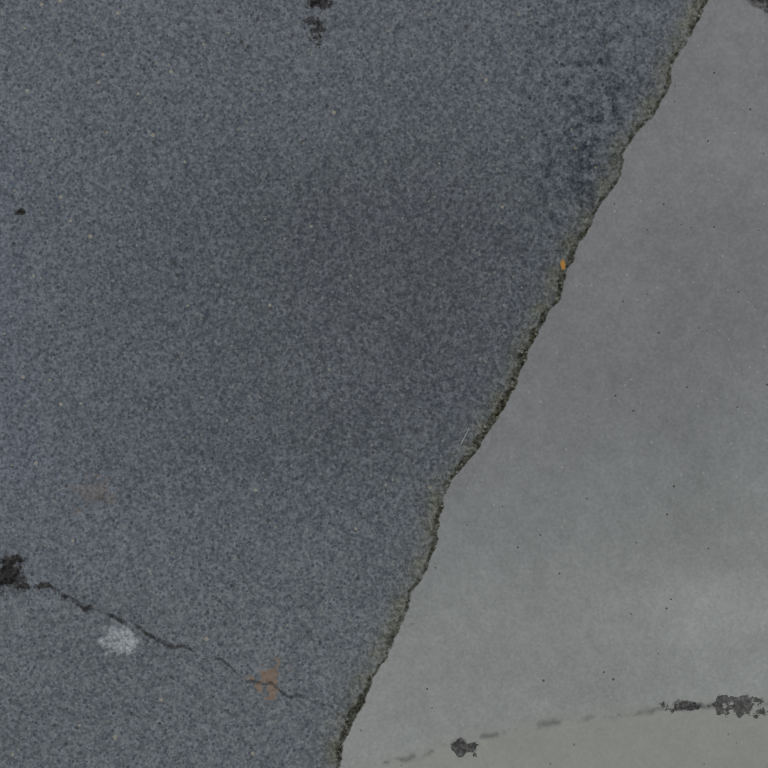
Write a Shadertoy shader that draws this texture.

```glsl
#define GRAIN_SCALE 270.0
#define GRAIN_AMOUNT .19
#define PIT_DENSITY .24
#define SEAM_WIDTH .0075
#define SEAM_ROUGHNESS .022
#define BRANCH_WIDTH .0026
#define ASPHALT_BLUE vec3(.348, .370, .402)
#define ASPHALT_DARK vec3(.302, .317, .331)
#define SLAB_GREY vec3(.427, .435, .440)
#define SLAB_PALE vec3(.512, .526, .517)
#define SOIL vec3(.185, .185, .155)
#define RUST vec3(.46, .37, .30)

float hash(vec2 p) {
    vec3 q = fract(p.xyx * .1031);
    q += dot(q, q.yzx + 33.33);
    return fract((q.x + q.y) * q.z);
}

float noise(vec2 p) {
    vec2 i = floor(p), f = fract(p), e = vec2(1, 0);
    f = f * f * (3. - 2. * f);
    return mix(mix(hash(i), hash(i + e), f.x),
               mix(hash(i + e.yx), hash(i + 1.), f.x), f.y);
}

float fbm(vec2 p) {
    float sum = 0., amp = .5;
    for (int i = 0; i < 5; i++) {
        sum += amp * noise(p);
        p = mat2(1.6, 1.2, -1.2, 1.6) * p + 7.3;
        amp *= .5;
    }
    return sum;
}

// Scattered grains: one candidate per cell of a tilted grid
float specks(vec2 p, float cells, float density, float radius) {
    vec2 q = mat2(.8, .6, -.6, .8) * p * cells + 90., id = floor(q);
    float size = radius * (.45 + .55 * hash(id + 5.7));
    vec2 centre = .25 + .5 * vec2(hash(id + 11.3), hash(id + 27.9));
    float soft = max(.05, .7 * cells / iResolution.y);
    float d = length(fract(q) - centre);
    return step(hash(id + 41.1), density) * (1. - smoothstep(size - soft, size + soft, d));
}

// Soft ellipse with a ragged rim
float blot(vec2 p, float x, float y, float rx, float ry, float ragged) {
    float d = length((p - vec2(x, y)) / vec2(rx, ry));
    return 1. - smoothstep(.6, 1.15, d + ragged * (fbm(p * 110.) - .5));
}

float bump(float x, float centre, float width) {
    x = (x - centre) / width;
    return exp(-x * x);
}

float glow(vec2 p, float x, float y, float rx, float ry) {
    return bump(p.x, x, rx) * bump(p.y, y, ry);
}

// Horizontal place of the diagonal seam at height y
float seamX(float y) {
    float bend = .015 * sin(3.14 * y) + .014 * bump(y, .36, .05);
    float rough = fbm(vec2(y * 26., 3.1)) + .25 * fbm(vec2(y * 120., 6.4)) - .6;
    return .436 + .489 * y - bend + SEAM_ROUGHNESS * rough;
}

vec3 asphalt(vec2 p, float grain) {
    vec3 c = mix(ASPHALT_BLUE, ASPHALT_DARK, glow(p, .54, .60, .38, .36));
    c = mix(c, vec3(.352, .370, .382), .8 * smoothstep(.45, .10, p.y));
    c = mix(c, vec3(.350, .365, .382), .6 * smoothstep(.75, 1., p.y));
    c *= .955 + .09 * fbm(p * 7.);
    c += GRAIN_AMOUNT * grain;
    // Dark pits, then pale and tan pebbles
    c = mix(c, vec3(.215, .23, .275), .55 * specks(p, 155., PIT_DENSITY, .32));
    c = mix(c, vec3(.21), .6 * specks(p + .37, 85., .08, .22));
    c = mix(c, vec3(.47, .47, .44), .6 * specks(p + .61, 130., .07, .26));
    c = mix(c, vec3(.56, .54, .47), .65 * specks(p + .13, 60., .025, .17));
    // Worn zone beside the upper seam
    c -= .1 * glow(p, .77, .83, .08, .20) * smoothstep(.4, .65, fbm(p * 110.));
    // Rust stains and pale splash
    c = mix(c, RUST, .6 * blot(p, .352, .115, .016, .017, 3.4));
    c = mix(c, RUST, .22 * blot(p, .117, .362, .022, .018, 3.4));
    return mix(c, vec3(.53, .55, .57) + .3 * grain, .8 * blot(p, .156, .164, .024, .019, 1.5));
}

vec3 slab(vec2 p, float grain) {
    vec3 c = mix(SLAB_GREY, SLAB_PALE, .8 * smoothstep(.55, .04, p.y - .3 * (p.x - .7)));
    c += .03 * glow(p, .97, .21, .13, .045) + .02 * glow(p, .97, .9, .12, .2);
    c *= .95 + .1 * fbm(p * 10. + 4.);
    c += .055 * grain + .04 * (fbm(p * 60.) - .48);
    c = mix(c, vec3(.57), .45 * specks(p, 95., .06, .17));
    c = mix(c, vec3(.23), .75 * specks(p + .29, 60., .05, .09));
    // Curved joint near the foot, with dark gaps
    float rim = p.y - .083 + .31 * (1. - p.x) * (1. - p.x) - .012 * (fbm(p * 45.) - .5);
    c = mix(c, vec3(.50, .51, .475), .45 * smoothstep(.022, -.012, rim));
    float joint = bump(rim, 0., .004) * smoothstep(.42, .65, fbm(p * 55.));
    c = mix(c, vec3(.33), .6 * joint);
    float gaps = max(blot(p, .892, .081, .024, .007, 1.9), .8 * blot(p, .957, .081, .032, .01, 3.6));
    gaps = max(gaps, .9 * blot(p, .605, .026, .016, .01, 2.8));
    return mix(c, vec3(.2) + .25 * grain, .85 * gaps);
}

void mainImage(out vec4 fragColor, in vec2 fragCoord) {
    vec2 p = fragCoord / iResolution.xy;
    float aa = 1.2 / iResolution.y;
    vec2 g = mat2(.87, .5, -.5, .87) * p * GRAIN_SCALE;
    float grain = .55 * noise(g) + .45 * noise(g.yx * 1.7 + 31.) - .5;
    float side = .898 * (p.x - seamX(p.y)), left = step(side, 0.);
    vec3 c = mix(asphalt(p, grain), slab(p, grain), smoothstep(-aa, aa, side));

    // Broken branch crack and holes
    float branch = abs(p.y - .258 + .43 * p.x - .026 * (fbm(p.xx * 28.) - .48));
    float w = BRANCH_WIDTH * (.2 + 1.4 * fbm(p * 90.)) * mix(1.7, .6, smoothstep(0., .3, p.x));
    float dark = left * (1. - smoothstep(.3 * w, w + 1.5 * aa, branch));
    dark *= mix(.9, .5, smoothstep(.08, .3, p.x)) * smoothstep(.25, .55, fbm(p * 70. + 3.));
    dark = max(dark, blot(p, .013, .253, .02, .023, 1.6));
    dark = max(dark, blot(p, .414, .997, .017, .009, 1.8));
    dark = max(dark, .8 * blot(p, .409, .962, .009, .016, 3.2));
    dark = max(dark, blot(p, .028, .724, .007, .006, 1.6));
    c = mix(c, vec3(.165) + .2 * grain, dark);

    // Dusty margin and patchy soil-filled seam
    float dust = left * bump(side, -.008, .016) * fbm(p * 60.);
    c = mix(c, vec3(.35, .35, .305) + .25 * grain, dust);
    float filled = .9 * bump(p.y, .5, .15) + .5 * bump(p.y, .06, .05);
    w = SEAM_WIDTH * (.1 + .9 * noise(vec2(p.y * 48., 8)) + filled) * (.35 + 1.3 * fbm(p * 120.));
    float seam = smoothstep(-w - 1.5 * aa, -.6 * w, side) * (1. - smoothstep(-aa, aa, side - .001));
    seam *= mix(.62, .92, min(filled, 1.)) * smoothstep(.18, .45, fbm(p * 80. + 9.));
    c = mix(c, SOIL + .3 * grain + .2 * specks(p, 190., .25, .32), seam);

    // Broken corner, ochre chip and pale straw
    float corner = p.y - 1. + .65 * (p.x - .97) + .02 * (fbm(p * 70.) - .5);
    c = mix(c, vec3(.29) + .3 * grain, smoothstep(-.005, .005, corner) * (1. - left));
    c = mix(c, vec3(.58, .43, .23), blot(p, .733, .655, .004, .007, .7));
    vec2 s = p - vec2(.605, .431), along = vec2(.45, .89);
    float straw = length(s - along * clamp(dot(s, along), -.011, .011));
    c = mix(c, vec3(.6), .6 * (1. - smoothstep(0., aa, straw)));
    fragColor = vec4(clamp(c, 0., 1.), 1);
}
```
